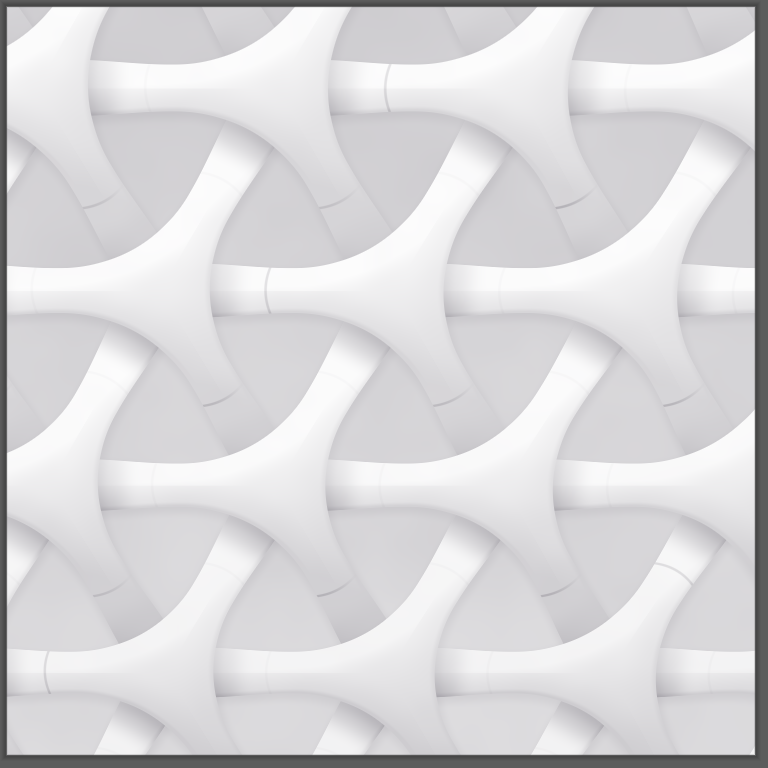
Write a WebGL 1 fragment shader that draws this pattern.

```glsl
precision highp float;
// Woven lattice of smooth white three-armed struts over grey panels, in a dark frame.

uniform vec2 u_resolution;

const float TURN_THIRD = 2.0943951;

float hash(vec2 p) {
  return fract(sin(dot(p, vec2(127.1, 311.7))) * 4375.85);
}

float noise(vec2 p) {
  vec2 i = floor(p), f = fract(p);
  f = f * f * (3.0 - 2.0 * f);
  return mix(mix(hash(i), hash(i + vec2(1.0, 0.0)), f.x),
             mix(hash(i + vec2(0.0, 1.0)), hash(i + vec2(1.0, 1.0)), f.x), f.y);
}

vec2 direction(float angle) {
  return vec2(cos(angle), sin(angle));
}

float smoothMin(float a, float b, float k) {
  float h = max(k - abs(a - b), 0.0) / k;
  return min(a, b) - h * h * k * 0.25;
}

// Distance to one arm that leaves the node at the given turn and flares at its end.
float arm(vec2 p, float turn) {
  vec2 dir = direction(turn * TURN_THIRD);
  float along = clamp(dot(p, dir), 0.0, 0.95);
  return length(p - dir * along) - 0.098 - 0.02 * smoothstep(0.45, 0.85, along);
}

// Distance to one strut: arms north-east, west and south-east, filleted in pairs.
float strut(vec2 p) {
  float a = arm(p, 0.5), b = arm(p, 1.5), c = arm(p, 2.5);
  return min(smoothMin(a, b, 0.34), min(smoothMin(b, c, 0.34), smoothMin(c, a, 0.34)));
}

// Joint lines across the arms, a few of them more open than others.
float seams(vec2 p, vec2 id) {
  float dark = 0.0;
  for (int i = 0; i < 3; i++) {
    vec2 dir = direction((float(i) + 0.5) * TURN_THIRD);
    float across = dot(p, vec2(-dir.y, dir.x));
    float offset = dot(p, dir) - 0.55 + 2.0 * across * across;
    float gap = 0.015 + 0.08 * step(0.88, hash(id + float(i) * 7.3));
    if (i == 2) {
      gap = 0.13 * (0.6 + 0.4 * hash(id)) * (1.0 - smoothstep(-0.08, 0.12, across));
    }
    float onArm = step(abs(across), 0.16) * step(0.0, dot(p, dir));
    dark += onArm * gap * (1.0 - smoothstep(0.002, 0.009, abs(offset)));
  }
  return dark;
}

// Brightness of the rounded surface, lit from above.
float surface(vec2 p, float d, vec2 id) {
  float e = 0.004;
  vec2 slope = vec2(strut(p + vec2(e, 0.0)) - d, strut(p + vec2(0.0, e)) - d) / e;
  float edge = smoothstep(-0.15, 0.0, d);
  float light = 0.937 + 0.19 * p.y - 0.05 * p.x;
  light += edge * dot(slope, vec2(-0.015, 0.05));
  light -= 0.06 * smoothstep(-0.025, 0.0, d) * (0.55 - 0.45 * slope.y);
  return clamp(light, 0.84, 0.985) - seams(p, id);
}

void main() {
  vec2 uv = gl_FragCoord.xy / u_resolution;
  float down = 1.0 - uv.y;

  // Lattice coordinates, with the rows shrinking slightly downwards.
  float t = (down - 0.1146) / 0.2695;
  float row = t + 0.022 * t * t;
  vec2 q = vec2((uv.x - 0.361) / (0.3125 - 0.0081 * row), -0.866025 * row);

  // Nearest node of the triangular lattice.
  vec2 cell = vec2(1.0, 1.73205);
  vec2 a = mod(q + 0.5 * cell, cell) - 0.5 * cell;
  vec2 b = mod(q, cell) - 0.5 * cell;
  vec2 p = dot(a, a) < dot(b, b) ? a : b;

  float tone = mix(0.812, 0.858, down) + 0.03 * (noise(q * 2.5) - 0.5);
  float blur = 3.0 / u_resolution.y;
  float armCover = 0.0;

  // Three arriving arms first, then the node that covers their ends.
  for (int i = 0; i < 4; i++) {
    vec2 centre = i < 3 ? direction(float(i) * TURN_THIRD) : vec2(0.0);
    vec2 local = p - centre;
    vec2 id = floor((q - local) * vec2(2.0, 1.1547) + 0.5);
    float d = strut(local);
    float shadowDist = strut(local + vec2(-0.006, 0.02));
    tone *= 0.955 + 0.045 * smoothstep(-0.02, 0.04, shadowDist);
    if (i == 3) {
      // Shade on the tucked arm ends, deepest below the node.
      float below = 0.55 - 0.45 * p.y / max(length(p), 0.01);
      float reach = 1.0 - smoothstep(0.0, 0.17, d);
      float nearNode = 1.0 - smoothstep(0.3, 0.5, length(p));
      tone *= 1.0 - 0.21 * armCover * below * nearNode * reach;
    }
    float light = surface(local, d, id) - 0.035 * smoothstep(0.45, 1.0, down);
    float cover = clamp(0.5 - d / blur, 0.0, 1.0);
    tone = mix(tone, light, cover);
    armCover = max(armCover, cover);
  }
  tone += 0.008 * (noise(q * 9.0) - 0.5);
  vec3 color = vec3(tone) + (1.0 - tone) * vec3(0.0, -0.03, 0.04);

  // Dark frame, deepest beside the panel.
  float outside = max(max(0.009 - uv.x, uv.x - 0.983), max(0.009 - down, down - 0.983));
  vec3 frame = vec3(mix(0.27, 0.36, smoothstep(0.001, 0.009, outside)));
  float pixel = 1.0 / u_resolution.y;
  color = mix(color, frame, smoothstep(-pixel, pixel, outside));
  gl_FragColor = vec4(color, 1.0);
}
```
